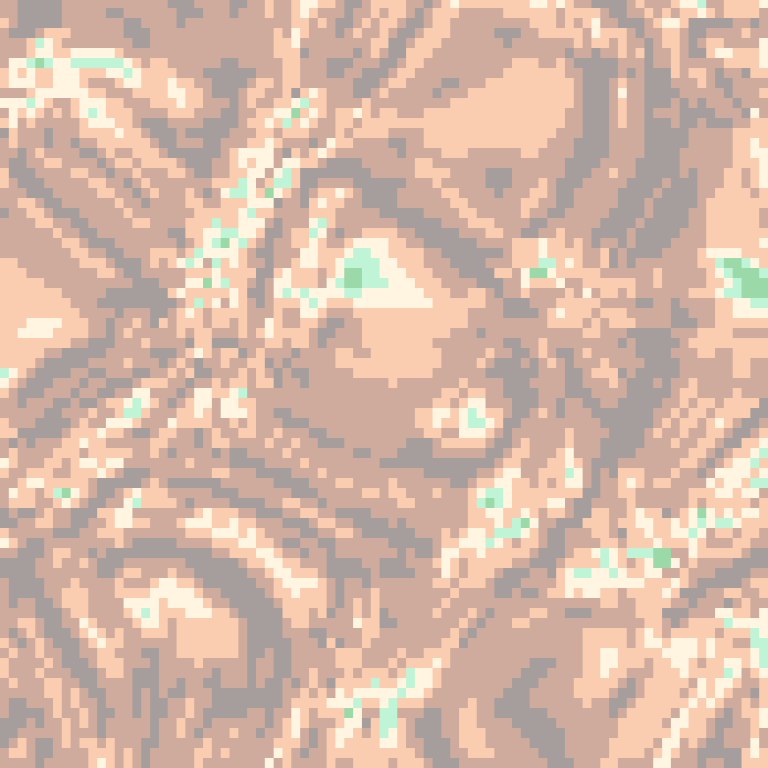
Reproduce this texture procedurally as a WebGL 1 fragment shader.

```glsl
precision highp float;
// Blocky mineral camouflage: grey veins wander through rose and peach
// ground, with grainy cream and mint flecks. Warped, folded gradient noise
// is sampled once per cell and cut into six flat colours.

uniform vec2 u_resolution;

const vec2 CELLS = vec2(87.0, 76.8);    // cells across and up the canvas

const float WARP_SCALE = 3.0;
const float WARP_AMOUNT = 0.11;
const float VEIN_SCALE = 4.2;
const float BRANCH_SCALE = 8.9;
const float CLUMP_SCALE = 17.0;
const float GRAIN_SCALE = 31.0;

const float BRANCH_WEIGHT = 0.6;
const float CLUMP_WEIGHT = 0.45;
const float GRAIN_WEIGHT = 0.35;

// Heights at which each colour gives way to the next
const float ROSE_LEVEL = -0.71;
const float PEACH_LEVEL = 0.02;
const float CREAM_LEVEL = 0.83;
const float MINT_LEVEL = 1.64;
const float GREEN_LEVEL = 2.32;

const vec3 GREY = vec3(0.65, 0.62, 0.615);
const vec3 ROSE = vec3(0.81, 0.67, 0.62);
const vec3 PEACH = vec3(0.98, 0.80, 0.69);
const vec3 CREAM = vec3(1.00, 0.96, 0.88);
const vec3 MINT = vec3(0.75, 0.96, 0.84);
const vec3 GREEN = vec3(0.61, 0.85, 0.66);

const float NOISE_DEVIATION = 0.216;    // of raw gradient noise
const float FOLDED_MEAN = 0.8;          // mean of abs() of unit noise

vec2 hash22(vec2 p) {
  vec3 q = fract(p.xyx * vec3(0.1031, 0.1030, 0.0973));
  q += dot(q, q.yzx + 33.33);
  return fract((q.xx + q.yz) * q.zy);
}

float cornerSlope(vec2 corner, vec2 offset) {
  vec2 gradient = normalize(hash22(corner) * 2.0 - 0.9999);
  return dot(gradient, offset);
}

// Gradient noise scaled to unit deviation
float noise(vec2 p) {
  vec2 i = floor(p);
  vec2 f = p - i;
  vec2 w = f * f * f * (f * (f * 6.0 - 15.0) + 10.0);
  vec2 e = vec2(1.0, 0.0);
  float low = mix(cornerSlope(i, f), cornerSlope(i + e, f - e), w.x);
  float high = mix(cornerSlope(i + e.yx, f - e.yx),
                   cornerSlope(i + e.xx, f - e.xx), w.x);
  return mix(low, high, w.y) / NOISE_DEVIATION;
}

// Noise folded at zero, so its creases become veins
float folded(vec2 p) {
  return abs(noise(p)) - FOLDED_MEAN;
}

vec2 rotate(vec2 p, float angle) {
  float c = cos(angle), s = sin(angle);
  return vec2(c * p.x - s * p.y, s * p.x + c * p.y);
}

float height(vec2 p) {
  vec2 bend = vec2(noise(p * WARP_SCALE + 71.3),
                   noise(p * WARP_SCALE + 138.7));
  vec2 q = p + WARP_AMOUNT * 0.5 * bend;

  float coarse = folded(rotate(q, 0.4) * VEIN_SCALE + 23.6)
    + BRANCH_WEIGHT * folded(rotate(q, 1.1) * BRANCH_SCALE + 57.2);
  float detail = CLUMP_WEIGHT * folded(rotate(q, 0.7) * CLUMP_SCALE + 91.4)
    + GRAIN_WEIGHT * noise(rotate(q, 0.2) * GRAIN_SCALE + 165.8);

  // Grain is strong on the bright ground and faint in the veins
  float gain = clamp(0.9 + 0.7 * coarse, 0.25, 2.0);
  return coarse + gain * detail;
}

vec3 cellColor(vec2 cell) {
  float h = height((cell + 0.5) / CELLS);
  vec3 color = mix(GREY, ROSE, step(ROSE_LEVEL, h));
  color = mix(color, PEACH, step(PEACH_LEVEL, h));
  color = mix(color, CREAM, step(CREAM_LEVEL, h));
  color = mix(color, MINT, step(MINT_LEVEL, h));
  return mix(color, GREEN, step(GREEN_LEVEL, h));
}

void main() {
  // Blend the four nearest cells over one pixel at their shared edges
  vec2 p = gl_FragCoord.xy / u_resolution * CELLS - 0.5;
  vec2 cell = floor(p);
  vec2 pixel = CELLS / u_resolution;
  vec2 blend = clamp((p - cell - 0.5) / pixel + 0.5, 0.0, 1.0);
  vec2 e = vec2(1.0, 0.0);
  vec3 low = mix(cellColor(cell), cellColor(cell + e), blend.x);
  vec3 high = mix(cellColor(cell + e.yx), cellColor(cell + e.xx), blend.x);
  gl_FragColor = vec4(mix(low, high, blend.y), 1.0);
}
```
